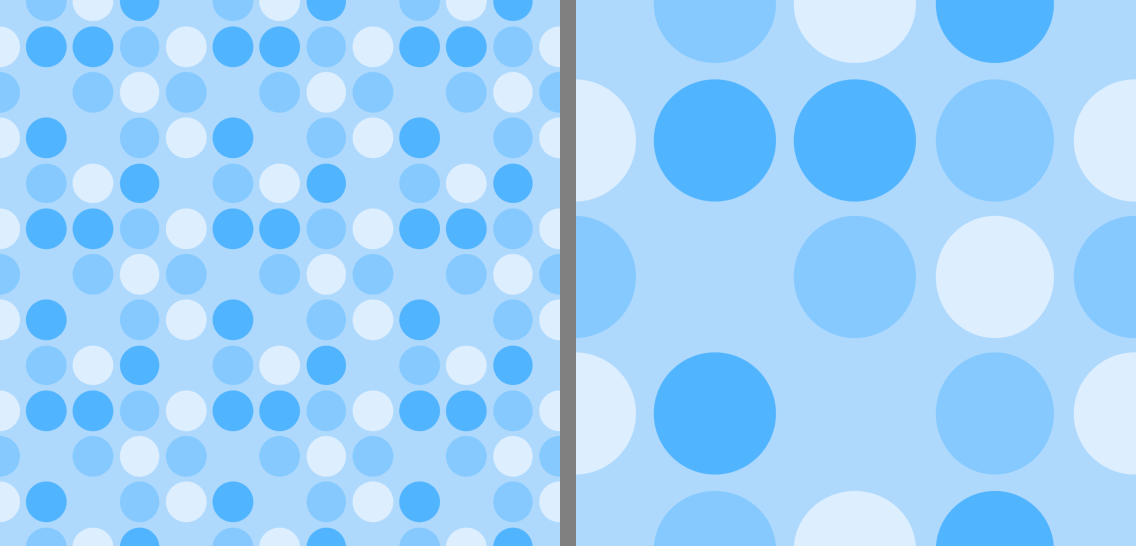
Left: the whole. Right: its middle third, enlarged.
Reproduce this pattern procedurally as a WebGL 2 fragment shader.

```glsl
#version 300 es
precision highp float;

uniform vec2 u_resolution;
out vec4 outColor;

#define REPEATS 3.0               // motif repeats per side
#define MOTIF 4                   // dots per side of the motif
#define RADIUS 0.0373             // dot radius, in canvas heights
#define SQUASH 0.966              // narrowing of the tighter row and column
#define OFFSET vec2(-0.008, 0.029) // grid shift, in cells
#define BASE vec3(0.682, 0.851, 0.992)
#define MID  vec3(0.525, 0.788, 0.996)
#define PALE vec3(0.867, 0.933, 1.0)
#define DEEP vec3(0.318, 0.706, 1.0)

// Tone of each dot in the motif, top row first: 0 base, 1 mid, 2 pale, 3 deep
const int TONES[16] = int[16](
    0, 1, 2, 3,
    2, 3, 3, 1,
    1, 0, 1, 2,
    2, 3, 0, 1);

vec3 toneColor(int tone) {
    return tone == 1 ? MID : tone == 2 ? PALE : tone == 3 ? DEEP : BASE;
}

// Approximate signed distance to an ellipse that is nearly a circle
float dotDistance(vec2 p, vec2 radii) {
    return (length(p / radii) - 1.0) * RADIUS;
}

void main() {
    vec2 uv = gl_FragCoord.xy / u_resolution;
    float cells = REPEATS * float(MOTIF);

    // Nearest dot, with rows counted from the top
    vec2 grid = vec2(uv.x, 1.0 - uv.y) * cells - OFFSET;
    vec2 nearest = floor(grid + 0.5);
    ivec2 id = ivec2(mod(nearest, float(MOTIF)));

    // Offset from the dot centre in canvas heights
    vec2 cellSize = vec2(u_resolution.x / u_resolution.y, 1.0) / cells;
    vec2 local = (grid - nearest) * cellSize;

    // The last column and the first row are slightly tighter
    vec2 radii = RADIUS * vec2(id.x == MOTIF - 1 ? SQUASH : 1.0,
                               id.y == 0 ? SQUASH : 1.0);

    // Smooth-edged fill
    float edge = 0.75 / u_resolution.y;
    float fill = 1.0 - smoothstep(-edge, edge, dotDistance(local, radii));
    vec3 color = mix(BASE, toneColor(TONES[id.y * MOTIF + id.x]), fill);
    outColor = vec4(color, 1.0);
}
```
